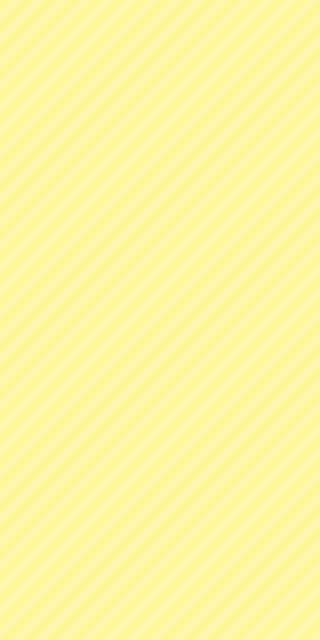
Reproduce this pattern procedurally as a Shadertoy shader.

```glsl
const float STRIPES_ACROSS = 14.0;  // repeats per canvas width
const float LIGHT_SHARE = 0.5;      // part of each repeat that is light
const float LIGHT_CENTRE = 0.75;    // middle of the light band in a repeat
const vec3 BASE_YELLOW = vec3(1.0, 0.961, 0.600);
const vec3 LIGHT_YELLOW = vec3(1.0, 0.969, 0.680);

// Coverage of a periodic band, smoothed over the given phase width.
float stripeBand(float phase, float softness) {
    float fromCentre = abs(fract(phase - LIGHT_CENTRE + 0.5) - 0.5);
    float edge = fromCentre - 0.5 * LIGHT_SHARE;
    return 1.0 - smoothstep(-softness, softness, edge);
}

void mainImage(out vec4 fragColor, in vec2 fragCoord) {
    // Measure from the top left, in canvas widths.
    vec2 position = vec2(fragCoord.x, iResolution.y - fragCoord.y) / iResolution.x;

    // Diagonal bands rising to the right at 45 degrees.
    float phase = (position.x + position.y) * STRIPES_ACROSS;
    float pixelPhase = STRIPES_ACROSS * sqrt(2.0) / iResolution.x;
    float light = stripeBand(phase, pixelPhase);

    fragColor = vec4(mix(BASE_YELLOW, LIGHT_YELLOW, light), 1.0);
}
```
